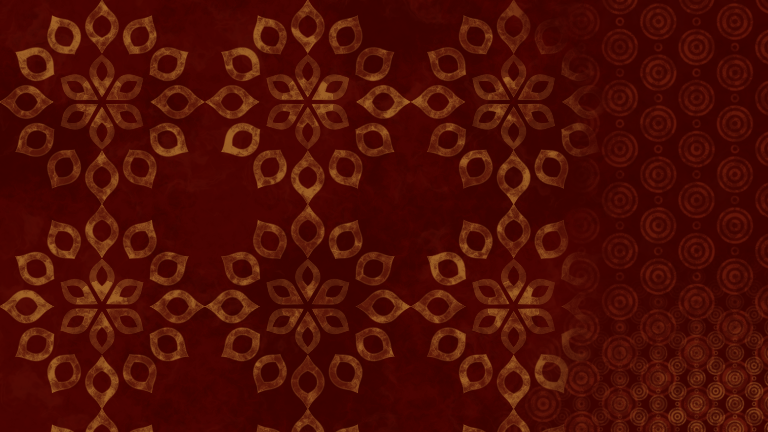
Give the GLSL for this pattern, as a Shadertoy shader.

```glsl
const vec3 DARK = vec3(0.235, 0.008, 0.0);
const vec3 OXBLOOD = vec3(0.285, 0.010, 0.002);
const vec3 RUST = vec3(0.36, 0.065, 0.025);
const vec3 BRONZE = vec3(0.43, 0.16, 0.055);
const vec3 GOLD = vec3(0.60, 0.36, 0.14);

mat2 rotation(float a) {
    float c = cos(a), s = sin(a);
    return mat2(c, s, -s, c);
}

vec2 hash2(vec2 p) {
    vec3 h = fract(vec3(p.xyx) * vec3(0.1031, 0.1030, 0.0973));
    h += dot(h, h.yzx + 33.33);
    return fract((h.xx + h.yz) * h.zy);
}

// Distance to the nearest scattered point
float cellular(vec2 p) {
    vec2 id = floor(p), f = fract(p);
    float nearest = 2.0;
    for (int y = -1; y <= 1; y++)
    for (int x = -1; x <= 1; x++) {
        vec2 o = vec2(x, y);
        vec2 d = o + hash2(id + o + 50.0) - f;
        nearest = min(nearest, dot(d, d));
    }
    return sqrt(nearest);
}

float layeredSines(vec2 p) {
    float sum = 0.0, amp = 0.5;
    for (int i = 0; i < 5; i++) {
        sum += amp * sin(p.x + 1.6 * sin(p.y * 1.3 + float(i)));
        p = rotation(1.1) * p * 1.8 + 2.7;
        amp *= 0.6;
    }
    return sum;
}

// Blotchy wear from warped cells at several scales
float grunge(vec2 p) {
    p += 0.35 * vec2(layeredSines(p * 2.0), layeredSines(p.yx * 2.0 + 7.0));
    float sum = 0.0, amp = 0.5;
    for (int i = 0; i < 4; i++) {
        sum += amp * cellular(p);
        p = rotation(0.7) * p * 2.1 + 3.1;
        amp *= 0.6;
    }
    return sum;
}

float fill(float d, float px) { return smoothstep(px, -px, d); }

// Rotates the nearest of n spokes onto the x axis
vec2 foldSpokes(vec2 p, float n, float phase) {
    float sector = 6.2831853 / n;
    float a = atan(p.y, p.x) - phase;
    return rotation(-(round(a / sector) * sector + phase)) * p;
}

// Disc drawn out into cusps along +x and -x
float cuspedDisc(vec2 p, float radius, vec2 cusps, float sharpness) {
    float a = abs(atan(p.y, p.x));
    vec2 pull = exp(-sharpness * vec2(a, 3.1415927 - a));
    return length(p) - radius - dot(cusps, pull);
}

float rosette(vec2 p) {
    vec2 q = abs(p);
    float cardinal = step(min(q.x, q.y), 0.268 * max(q.x, q.y));
    vec2 outer = foldSpokes(p, 12.0, 0.0) - vec2(0.175, 0.0);
    vec2 cusps = mix(vec2(0.018, 0.009), vec2(0.025, 0.025), cardinal);
    float eyelet = cuspedDisc(outer, 0.0385, cusps, 4.5);
    eyelet = max(eyelet, -cuspedDisc(outer, 0.0215, vec2(0.005), 2.5));

    vec2 inner = foldSpokes(p, 6.0, 1.5707963) - vec2(0.069, 0.0);
    float petal = cuspedDisc(inner, 0.028, vec2(0.013, 0.030), 3.0);
    petal = max(petal, -cuspedDisc(inner, 0.013, vec2(0.013, 0.009), 2.2));
    float gap = 0.003 - abs(foldSpokes(p, 6.0, 0.0).y);
    petal = max(petal, gap * step(length(p), 0.06));
    return min(eyelet, petal);
}

vec2 repeat(vec2 p, vec2 cell) { return p - cell * round(p / cell); }

// Staggered concentric rings with a small ring between them
float medallions(vec2 p, float px) {
    vec2 cell = vec2(0.1775, 0.118);
    float r = min(length(repeat(p, cell)), length(repeat(p + 0.5 * cell, cell)));
    float s = min(length(repeat(p + vec2(0.5 * cell.x, 0.0), cell)),
                  length(repeat(p + vec2(0.0, 0.5 * cell.y), cell)));
    float lines = min(abs(r - 0.039) - 0.0028, abs(r - 0.025) - 0.0042);
    lines = min(lines, abs(r - 0.010) - 0.0035);
    lines = min(lines, abs(s - 0.0075) - 0.0022);
    return fill(lines, px) + 0.22 * fill(r - 0.042, px);
}

void mainImage(out vec4 fragColor, in vec2 fragCoord) {
    float px = 1.0 / iResolution.y;
    vec2 p = fragCoord * px;
    float broad = layeredSines(p * 5.0);
    float wear = grunge(p * 9.0);
    float fine = grunge(p * 32.0 + 11.0);

    // Stained ground
    vec3 color = mix(DARK, OXBLOOD, smoothstep(-0.6, 0.3, broad + fine - 0.5));
    color = mix(color, RUST, 0.45 * smoothstep(0.52, 0.80, wear + 0.12 * broad));

    // Ring field spreads from the right and the lower corner
    float edge = p.x + 0.22 * smoothstep(0.35, 0.0, p.y) + 0.05 * p.y + 0.04 * broad;
    float field = smoothstep(1.30, 1.52, edge);
    color = mix(color, DARK * 0.92, 0.75 * field);
    vec2 origin = vec2(1.435, 0.891);
    float rings = medallions(p - origin, px);
    float ringWear = mix(0.5, 1.0, smoothstep(0.3, 0.65, fine));
    color = mix(color, mix(RUST, BRONZE, 0.3 * wear), 0.85 * rings * field * ringWear);

    float corner = smoothstep(0.52, 0.08, length((p - vec2(1.72, 0.0)) * vec2(0.8, 1.1)));
    float small = medallions((p - origin) * 2.0, px * 2.0);
    color = mix(color, mix(RUST, GOLD, 0.75 * corner), 0.7 * small * corner * ringWear);

    // Gilded rosettes, worn through in patches and brighter at the rims
    float d = rosette(repeat(p - vec2(0.236, 0.764), vec2(0.4765, 0.4735)));
    float reach = p.x + 0.14 * smoothstep(0.75, 1.0, p.y) + 0.05 * broad;
    float presence = 1.0 - smoothstep(1.22, 1.43, reach);
    float gilt = smoothstep(0.25, 0.75, 0.55 * wear + 0.55 * fine + 0.10 * broad);
    vec3 metal = mix(RUST, mix(BRONZE, GOLD, gilt), 0.35 + 0.65 * gilt);
    metal = mix(metal, GOLD, 0.55 * smoothstep(0.004, 0.0, abs(d)));
    color = mix(color, metal, fill(d, px) * presence * (0.72 + 0.28 * gilt));

    color *= 0.94 + 0.12 * fine;
    fragColor = vec4(color, 1.0);
}
```
